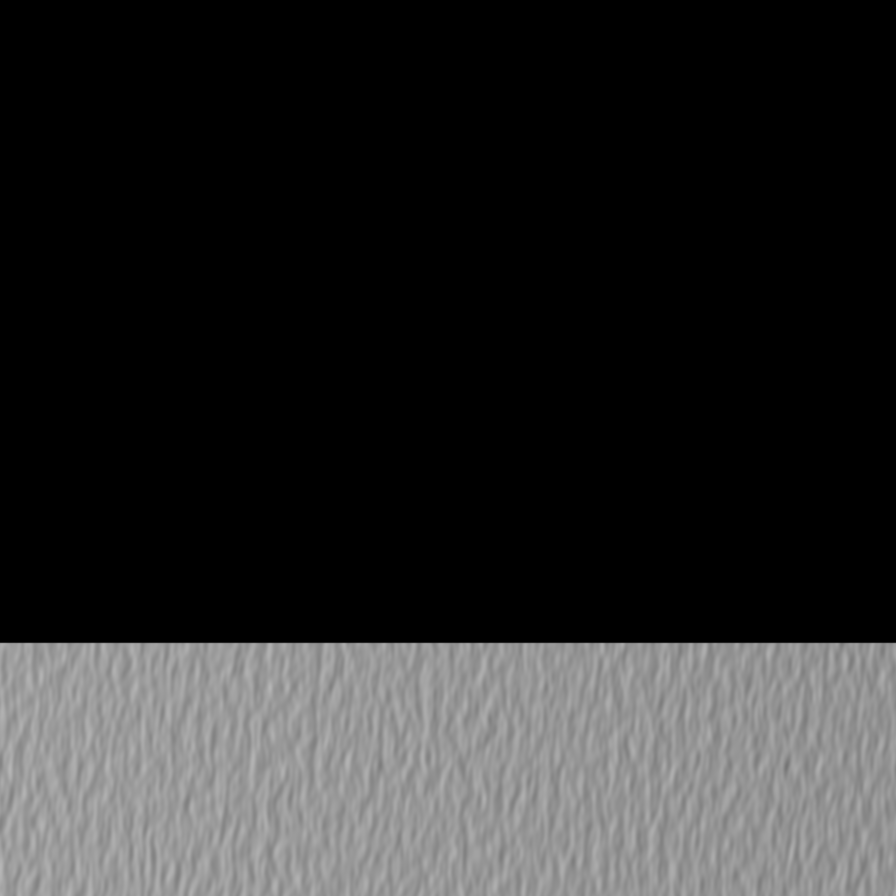
A Shadertoy shader for this background:

```glsl
const float WALL_TOP = 0.2825;             // height of the plaster band
const vec3 BACKDROP = vec3(0.0);
const float TONE_LEFT = 0.615;
const float TONE_RIGHT = 0.575;
const vec2 GRAIN_SCALE = vec2(80.0, 31.0); // grains across the canvas, stretched upright
const float GRAIN_SLANT = 0.06;
const float WARP = 0.003;                  // sideways wander of the grain
const float RELIEF_STEP = 0.002;           // half distance between height samples
const float RELIEF_STRENGTH = 0.135;
const int OCTAVES = 2;

// Random gradient direction for a lattice point
vec2 latticeGradient(vec2 cell) {
    vec3 p = fract(cell.xyx * vec3(0.1031, 0.1030, 0.0973));
    p += dot(p, p.yzx + 33.33);
    float angle = 6.28318 * fract((p.x + p.y) * p.z);
    return vec2(cos(angle), sin(angle));
}

float gradientNoise(vec2 p) {
    vec2 cell = floor(p);
    vec2 f = fract(p);
    vec2 blend = f * f * f * (f * (f * 6.0 - 15.0) + 10.0);
    vec2 right = vec2(1.0, 0.0);
    vec2 up = vec2(0.0, 1.0);
    float a = dot(latticeGradient(cell), f);
    float b = dot(latticeGradient(cell + right), f - right);
    float c = dot(latticeGradient(cell + up), f - up);
    float d = dot(latticeGradient(cell + 1.0), f - 1.0);
    return mix(mix(a, b, blend.x), mix(c, d, blend.x), blend.y);
}

// Surface height of the rough plaster
float plasterHeight(vec2 uv) {
    uv.x -= GRAIN_SLANT * uv.y;
    uv.x += WARP * gradientNoise(uv * 24.0 + 7.0);
    vec2 p = uv * GRAIN_SCALE;
    float height = 0.0;
    float amplitude = 1.0;
    for (int i = 0; i < OCTAVES; i++) {
        height += amplitude * gradientNoise(p);
        p = p * 1.83 + 17.3;
        amplitude *= 0.5;
    }
    return height;
}

void mainImage(out vec4 fragColor, in vec2 fragCoord) {
    vec2 uv = fragCoord / iResolution.xy;
    float pixel = 1.0 / iResolution.y;

    // Light from the side turns slopes into bright and dark flanks
    vec2 offset = RELIEF_STEP * vec2(1.0, -0.35);
    float slope = plasterHeight(uv + offset) - plasterHeight(uv - offset);
    float tone = mix(TONE_LEFT, TONE_RIGHT, uv.x);
    vec3 plaster = vec3(tone + RELIEF_STRENGTH * slope);

    // Band of plaster below the dark backdrop
    float band = 1.0 - smoothstep(WALL_TOP - pixel, WALL_TOP + pixel, uv.y);
    fragColor = vec4(mix(BACKDROP, plaster, band), 1.0);
}
```
